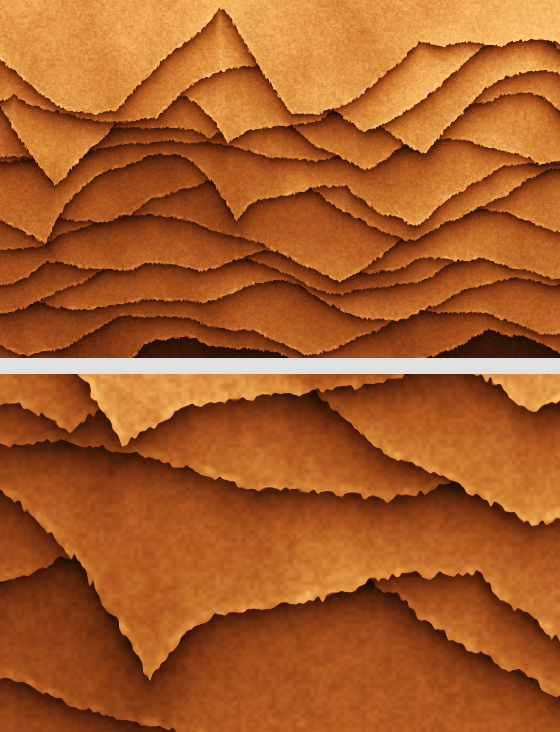
Top: the whole. Bottom: its middle third, enlarged.
This texture is drawn by a WebGL 1 fragment shader. Its source:

```glsl
precision highp float;
// A pile of suede hides seen from the side: sheets with drooping, frayed flaps.
// Sheets are painted from the back (bottom) to the front (top); each one shades
// what lies under its edge, and the final tone is mapped through a leather ramp.
uniform vec2 u_resolution;

const int SHEETS = 13;

float hash(vec2 p) {
  vec3 q = fract(vec3(p.xyx) * 0.1031);
  q += dot(q, q.yzx + 33.33);
  return fract((q.x + q.y) * q.z);
}

float noise(vec2 p) {
  vec2 i = floor(p), f = fract(p);
  f = f * f * (3.0 - 2.0 * f);
  return mix(mix(hash(i), hash(i + vec2(1.0, 0.0)), f.x),
             mix(hash(i + vec2(0.0, 1.0)), hash(i + 1.0), f.x), f.y);
}

// Noise centred on zero, summed over four octaves
float clouds(vec2 p) {
  float sum = 0.0, amp = 0.5;
  for (int k = 0; k < 4; k++) {
    sum += amp * (noise(p) - 0.5);
    p = mat2(1.6, 1.2, -1.2, 1.6) * p + 7.3;
    amp *= 0.5;
  }
  return sum;
}

float ramp(float t, float a, float b) {
  return clamp((t - a) / (b - a), 0.0, 1.0);
}

// Leather colours, spaced by the area each should cover
vec3 leather(float t) {
  vec3 c = mix(vec3(0.09, 0.035, 0.01), vec3(0.16, 0.07, 0.02), ramp(t, 0.0, 0.05));
  c = mix(c, vec3(0.33, 0.13, 0.04), ramp(t, 0.05, 0.16));
  c = mix(c, vec3(0.51, 0.22, 0.07), ramp(t, 0.16, 0.32));
  c = mix(c, vec3(0.69, 0.34, 0.12), ramp(t, 0.32, 0.52));
  c = mix(c, vec3(0.84, 0.52, 0.21), ramp(t, 0.52, 0.74));
  c = mix(c, vec3(0.94, 0.68, 0.35), ramp(t, 0.74, 0.92));
  return mix(c, vec3(0.99, 0.78, 0.47), ramp(t, 0.92, 1.1));
}

// Hanging flaps: lopsided points, 0 at the root and 1 at the tip
float flaps(float x, float seed) {
  float width = mix(0.5, 0.9, hash(vec2(seed, 1.0)));
  float u = x / width + 9.0 * hash(vec2(seed, 2.0));
  float cell = floor(u), t = u - cell;
  float tip = mix(0.28, 0.72, hash(vec2(cell, seed + 3.0)));
  float side = min(t / tip, (1.0 - t) / (1.0 - tip));
  float drop = mix(0.35, 1.0, hash(vec2(cell, seed + 4.0)));
  return drop * pow(max(side, 0.0), mix(0.75, 1.5, hash(vec2(cell, seed + 5.0))));
}

// Height of a sheet's lower edge; all sheets share one arch-like drape
float edgeHeight(float x, float height, float seed) {
  float drape = 0.06 * cos((x - 0.57) * 7.2) * (0.4 + height);
  float bend = x + 0.16 * (noise(vec2(x * 4.0, seed)) - 0.5);
  float wave = 0.07 * (noise(vec2(x * 5.0, seed + 20.0)) - 0.5)
             + 0.018 * (noise(vec2(x * 17.0, seed + 40.0)) - 0.5);
  return height + drape + wave - mix(0.12, 0.25, height) * flaps(bend, seed);
}

// Light on a sheet's face, d being the distance inside its edge
float faceTone(vec2 p, float d, float seed) {
  float light = 0.4 + 0.38 * p.y + 0.13 * p.x;
  vec2 hollow = (p - vec2(0.5, 0.5)) / vec2(0.2, 0.25);
  light -= 0.14 * exp(-dot(hollow, hollow));
  light += 0.16 * (hash(vec2(seed, 8.0)) - 0.5);
  light += 0.32 * clouds(p * vec2(3.5, 4.5) + seed * 3.1);
  light += 0.22 * clouds(vec2(p.x * 9.0 + p.y * 5.0, p.y * 4.0 - p.x * 2.0) + seed);
  return light + 0.1 * exp(-max(d, 0.0) / 0.07);
}

void main() {
  vec2 p = gl_FragCoord.xy / u_resolution.y;
  float aa = 0.8 / u_resolution.y;
  float fray = 0.006 * (noise(p * vec2(230.0, 110.0)) - 0.5)
             + 0.006 * (noise(p * 75.0) - 0.5);
  float tone = 0.12;

  for (int i = 0; i < SHEETS; i++) {
    float seed = float(i) * 5.7 + 11.0;
    float height = 0.05 + 0.071 * float(i) + 0.03 * (hash(vec2(seed, 6.0)) - 0.5);
    float edge = edgeHeight(p.x, height, seed);
    float slope = (edgeHeight(p.x + 0.012, height, seed)
                 - edgeHeight(p.x - 0.012, height, seed)) / 0.024;
    float d = (p.y - edge) / sqrt(1.0 + slope * slope);

    // Tight contact shadow and a wider soft one below the edge
    float below = max(-d, 0.0);
    tone *= 1.0 - 0.78 * exp(-below / 0.018);
    tone *= 1.0 - 0.2 * exp(-below / 0.065);

    // Sheet face with a pale, patchy rim of cut fibres
    float face = faceTone(p, d, seed);
    float rim = smoothstep(0.009, 0.002, abs(d - 0.002));
    face += rim * (0.24 * noise(p * vec2(120.0, 90.0)) - 0.04);
    tone = mix(tone, face, smoothstep(-aa, aa, d + fray));
  }

  // Suede nap, stronger where the light falls
  float nap = 0.7 * (noise(p * 250.0) - 0.5) + 0.5 * (noise(p * 120.0 + 31.0) - 0.5);
  tone += nap * 0.17 * (0.25 + clamp(tone, 0.0, 1.0));
  gl_FragColor = vec4(leather(tone), 1.0);
}
```
